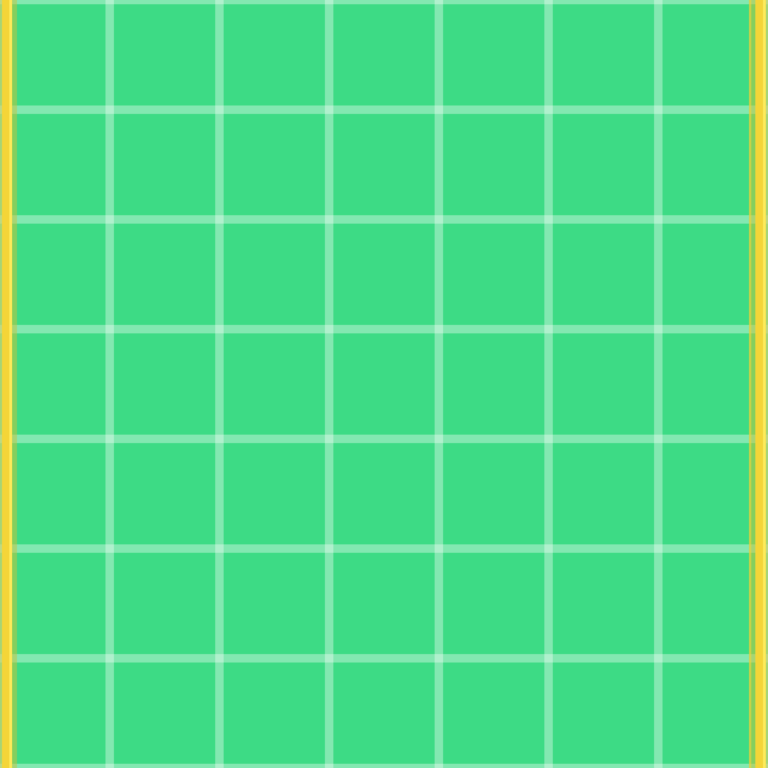
Write a three.js fragment shader that draws this pattern.

```glsl
// Green seven-by-seven grid of pale translucent lines between two yellow side rails.
#define REPEATS 7.0
#define LINE_WIDTH 0.0110
#define LINE_ALPHA 0.36
#define SOFTNESS 0.0011
#define VEIL_ALPHA 0.5
#define GLINT_WIDTH 0.0035
#define GREEN vec3(0.24, 0.86, 0.52)
#define AMBER vec3(0.955, 0.835, 0.22)
#define GLINT vec3(0.99, 0.92, 0.36)
#define OLIVE vec3(0.80, 0.76, 0.22)

varying vec2 vUv;

// Soft-edged coverage of the interval from lo to hi
float band(float x, float lo, float hi) {
  return smoothstep(lo - SOFTNESS, lo + SOFTNESS, x)
       * (1.0 - smoothstep(hi - SOFTNESS, hi + SOFTNESS, x));
}

// Coverage of evenly spaced lines, centred on the cell borders
float gridLine(float x) {
  float distanceToLine = abs(fract(x * REPEATS + 0.5) - 0.5) / REPEATS;
  return 1.0 - smoothstep(-SOFTNESS, SOFTNESS, distanceToLine - 0.5 * LINE_WIDTH);
}

// Translucent olive veil, then an opaque core with a glint on its right side
vec3 addRail(vec3 color, float x, vec2 veil, vec2 core) {
  color = mix(color, OLIVE, VEIL_ALPHA * band(x, veil.x, veil.y));
  color = mix(color, AMBER, band(x, core.x, core.y));
  return mix(color, GLINT, band(x, core.y - GLINT_WIDTH, core.y));
}

void main() {
  // Overlapping lines brighten their crossings
  vec3 color = GREEN;
  color = mix(color, vec3(1.0), LINE_ALPHA * gridLine(vUv.x));
  color = mix(color, vec3(1.0), LINE_ALPHA * gridLine(vUv.y));

  // Side rails, with a thin extra stripe inside the right one
  color = addRail(color, vUv.x, vec2(-0.01, 0.0221), vec2(0.0026, 0.0156));
  color = addRail(color, vUv.x, vec2(0.9753, 1.01), vec2(0.9835, 0.9970));
  color = mix(color, AMBER, 0.6 * band(vUv.x, 0.9753, 0.9782));

  gl_FragColor = vec4(color, 1.0);
}
```
